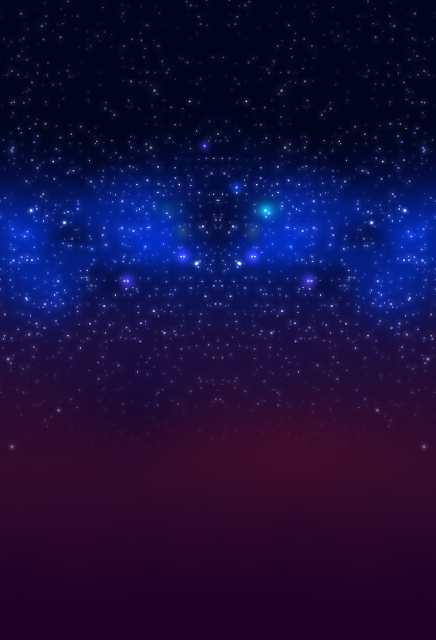
This background is drawn by a WebGL 1 fragment shader. Its source:

```glsl
precision highp float;
uniform vec2 u_resolution;

float hash(vec2 p) {
  vec3 q = fract(vec3(p.xyx) * 0.1031);
  q += dot(q, q.yzx + 33.33);
  return fract((q.x + q.y) * q.z);
}

float cornerSlope(vec2 cell, vec2 offset) {
  float angle = 6.2832 * hash(cell);
  return dot(vec2(cos(angle), sin(angle)), offset);
}

float gradientNoise(vec2 p) {
  vec2 i = floor(p), f = fract(p);
  vec2 u = f * f * f * (f * (f * 6.0 - 15.0) + 10.0);
  vec2 e = vec2(1.0, 0.0);
  return mix(
    mix(cornerSlope(i, f), cornerSlope(i + e, f - e), u.x),
    mix(cornerSlope(i + e.yx, f - e.yx), cornerSlope(i + 1.0, f - 1.0), u.x), u.y);
}

float fbm(vec2 p) {
  float sum = 0.0, gain = 0.6;
  for (int i = 0; i < 5; i++) {
    sum += gain * gradientNoise(p);
    p = mat2(1.6, 1.2, -1.2, 1.6) * p + 7.3;
    gain *= 0.5;
  }
  return sum;
}

float blob(vec2 p, vec2 center, vec2 size) {
  vec2 d = (p - center) / size;
  return exp(-dot(d, d));
}

vec3 skyGradient(float y) {
  vec3 c = mix(vec3(0.11, 0.0, 0.15), vec3(0.195, 0.04, 0.17), smoothstep(0.0, 0.28, y));
  c = mix(c, vec3(0.10, 0.055, 0.25), smoothstep(0.27, 0.5, y));
  c = mix(c, vec3(0.02, 0.08, 0.36), smoothstep(0.45, 0.6, y));
  return mix(c, vec3(0.0, 0.015, 0.11), smoothstep(0.61, 0.83, y));
}

// One jittered star per cell, kept at random
vec3 starLayer(vec2 p, float scale, float amount, float radius) {
  vec2 cell = floor(p * scale) + scale;
  vec2 spot = 0.2 + 0.6 * vec2(hash(cell + 3.7), hash(cell + 19.1));
  float d = length(fract(p * scale) - spot) / scale;
  float size = radius * (0.6 + 0.6 * hash(cell + 41.3));
  float power = pow(hash(cell + 57.9), 2.0) * 0.75 + 0.15;
  float core = 1.0 - smoothstep(0.2 * size, size, d);
  float halo = 0.12 * exp(-d * d / (9.0 * size * size));
  vec3 tint = mix(vec3(0.5, 0.6, 1.0), vec3(0.9, 0.9, 0.95), hash(cell + 71.0));
  return tint * (core + halo) * power * step(hash(cell), amount);
}

// Bright centre inside a soft coloured halo
vec3 glowStar(vec2 p, vec2 center, float size, vec3 tint) {
  float d = length(p - center);
  return tint * 0.55 * exp(-d * d / (size * size))
    + (tint * 0.5 + 0.3) * (1.0 - smoothstep(0.0005, 0.0032, d));
}

void main() {
  vec2 p = (gl_FragCoord.xy - vec2(0.5 * u_resolution.x, 0.0)) / u_resolution.y;
  vec2 m = vec2(abs(p.x), p.y);
  float rough = fbm(m * 7.0 + 4.0);
  vec2 w = m + 0.035 * vec2(fbm(m * 9.0 + 21.0), fbm(m * 9.0 + 47.0));

  vec3 color = skyGradient(p.y + 0.05 * rough);
  color += vec3(0.05, 0.005, 0.0) * blob(p, vec2(0.12, 0.29), vec2(0.18, 0.06));
  color -= vec3(0.05, 0.01, 0.0) * blob(p, vec2(-0.13, 0.36), vec2(0.09, 0.07));

  // Mirrored nebula clouds
  float cloud = 0.8 * blob(w, vec2(0.095, 0.672), vec2(0.075, 0.045))
    + 0.55 * blob(w, vec2(0.09, 0.615), vec2(0.08, 0.04))
    + 0.6 * blob(w, vec2(0.18, 0.645), vec2(0.07, 0.05))
    + 0.75 * blob(w, vec2(0.27, 0.565), vec2(0.075, 0.055))
    + 0.75 * blob(w, vec2(0.325, 0.64), vec2(0.06, 0.055));
  cloud *= 0.85 + 1.1 * rough;
  color = mix(color, vec3(0.015, 0.18, 0.76), clamp(cloud, 0.0, 1.0));

  // Dark gaps between the clouds
  float gap = 0.8 * blob(w, vec2(0.0, 0.665), vec2(0.045, 0.05))
    + 0.65 * blob(w, vec2(0.23, 0.633), vec2(0.035, 0.025))
    + 0.45 * blob(w, vec2(0.175, 0.55), vec2(0.045, 0.03));
  color = mix(color, vec3(0.01, 0.03, 0.17), clamp(gap, 0.0, 1.0));

  // Teal haze, stronger on the right
  float side = mix(0.4, 1.0, step(0.0, p.x));
  color += side * vec3(0.02, 0.25, 0.12) * blob(m, vec2(0.077, 0.672), vec2(0.022, 0.016));
  color += vec3(0.08, 0.14, 0.0) * blob(m, vec2(0.055, 0.637), vec2(0.011));

  // Scattered stars, fading out towards the ground
  float band = blob(m, vec2(0.12, 0.6), vec2(0.4, 0.2));
  vec3 stars = vec3(0.0);
  for (int i = 0; i < 4; i++) {
    float k = float(i);
    stars += starLayer(m + 0.37 * k, 24.0 + 17.0 * k, 0.2 + 0.3 * band, 0.0031 - 0.0003 * k);
  }
  color += stars * smoothstep(0.25, 0.5, p.y) * (0.5 + 0.5 * band);

  // Larger glowing stars
  vec3 violet = vec3(0.35, 0.25, 0.9), pale = vec3(0.55, 0.6, 0.75);
  color += glowStar(m, vec2(0.141, 0.561), 0.011, violet);
  color += glowStar(m, vec2(0.053, 0.599), 0.010, violet);
  color += glowStar(m, vec2(0.034, 0.588), 0.004, pale);
  color += glowStar(m, vec2(0.240, 0.652), 0.004, pale);
  color += glowStar(m, vec2(0.292, 0.671), 0.004, pale);
  color += 0.5 * glowStar(m, vec2(0.328, 0.439), 0.004, pale);
  color += 0.4 * glowStar(m, vec2(0.322, 0.302), 0.005, pale);
  color += 0.4 * glowStar(m, vec2(0.249, 0.359), 0.004, pale);
  color += glowStar(p, vec2(-0.021, 0.772), 0.008, violet * 0.8);
  color += glowStar(p, vec2(0.029, 0.707), 0.009, vec3(0.1, 0.3, 0.8));
  color += glowStar(p, vec2(0.074, 0.671), 0.009, vec3(0.1, 0.6, 0.7));
  gl_FragColor = vec4(clamp(color, 0.0, 1.0), 1.0);
}
```
